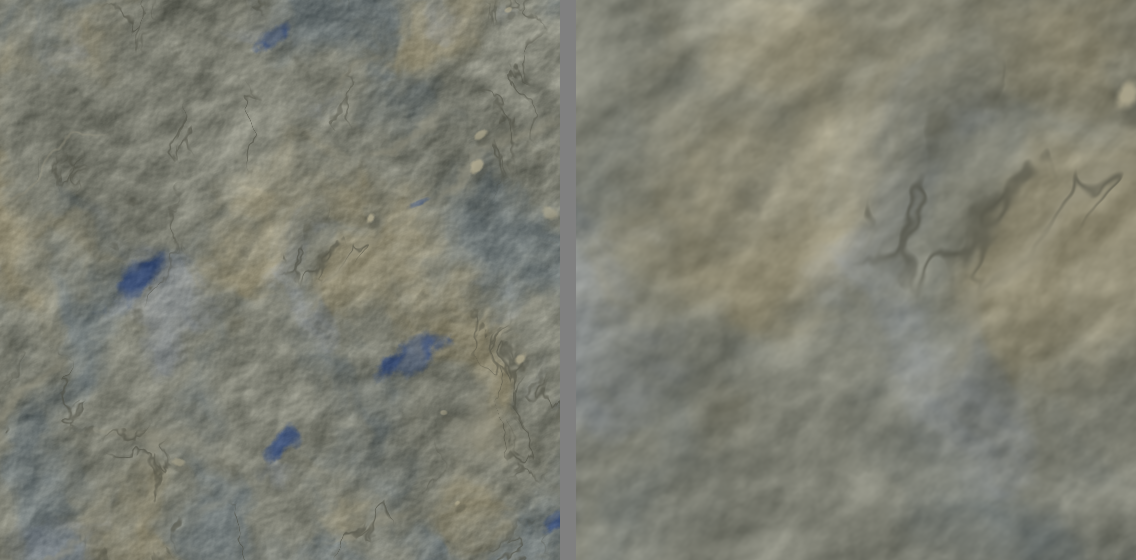
Left: the whole. Right: its middle third, enlarged.
Give the GLSL for this texture, as a Shadertoy shader.

```glsl
// Weathered grey-olive rock face with slate stains, ochre patches, cracks and blue mineral flecks.

const vec3 STONE      = vec3(0.485, 0.490, 0.445);
const vec3 SLATE      = vec3(0.410, 0.450, 0.465);
const vec3 OCHRE      = vec3(0.560, 0.530, 0.425);
const vec3 CRACK      = vec3(0.300, 0.300, 0.255);
const vec3 VEIN       = vec3(0.600, 0.585, 0.510);
const vec3 LAVENDER   = vec3(0.520, 0.550, 0.590);
const vec3 AZURITE    = vec3(0.240, 0.320, 0.480);
const vec3 CHIP       = vec3(0.720, 0.690, 0.580);
const float GRAIN_ANGLE   = 0.62;   // radians, rising to the right
const float BROAD_TONE    = 0.22;
const float MOTTLE        = 0.20;
const float STREAK_TONE   = 0.07;
const float RELIEF        = 0.42;
const float RELIEF_OFFSET = 0.006;
const int FLECK_COUNT = 6;
const int CHIP_COUNT  = 9;

vec2 hash2(vec2 p) {
    vec3 h = fract(p.xyx * vec3(0.1031, 0.1030, 0.0973));
    h += dot(h, h.yzx + 33.33);
    return fract((h.xx + h.yz) * h.zy);
}

mat2 rotation(float a) {
    float c = cos(a), s = sin(a);
    return mat2(c, -s, s, c);
}

float corner(vec2 cell, vec2 offset) {
    return dot(hash2(cell + 71.0) * 2.0 - 1.0, offset);
}

// Gradient noise, centred on zero
float noise(vec2 p) {
    vec2 i = floor(p), f = p - i;
    vec2 u = f * f * f * (f * (f * 6.0 - 15.0) + 10.0);
    vec2 x = vec2(1.0, 0.0), y = vec2(0.0, 1.0);
    return mix(mix(corner(i, f), corner(i + x, f - x), u.x),
               mix(corner(i + y, f - y), corner(i + 1.0, f - 1.0), u.x), u.y);
}

float fbm(vec2 p) {
    float sum = 0.0, amplitude = 0.55;
    mat2 turn = rotation(0.9);
    for (int i = 0; i < 5; i++) {
        sum += amplitude * noise(p);
        p = turn * p * 2.03 + 17.3;
        amplitude *= 0.5;
    }
    return sum;
}

// Lumpy surface height, slightly stretched along the grain
float height(vec2 p) {
    return fbm(rotation(GRAIN_ANGLE) * p * vec2(14.0, 21.0) + 5.0);
}

// Thin line along the zero contour of a field
float contour(float field, float width) {
    return 1.0 - smoothstep(0.0, width, abs(field));
}

// Ragged ellipse mask
float patchMask(vec2 offset, float angle, vec2 radius, float ragged) {
    float d = length(rotation(angle) * offset / radius);
    return 1.0 - smoothstep(0.5, 1.15, d + ragged);
}

void mainImage(out vec4 fragColor, in vec2 fragCoord) {
    vec2 p = fragCoord / iResolution.y;
    vec2 warp = vec2(fbm(p * 5.0 + 3.1), fbm(p * 5.0 + 41.7));
    vec2 w = p + 0.16 * warp;
    vec2 grain = rotation(GRAIN_ANGLE) * w;

    // Stained base
    float slate = smoothstep(-0.02, 0.24, fbm(w * vec2(3.6, 2.6) + 12.4));
    float ochre = smoothstep(0.02, 0.26, fbm(w * 3.2 + 63.8));
    vec3 color = mix(STONE, SLATE, 0.75 * slate);
    color = mix(color, OCHRE, 0.75 * ochre);
    float bloom = smoothstep(0.12, 0.32, fbm(w * 4.5 + 91.2));
    color = mix(color, LAVENDER, 0.5 * bloom);

    // Broad tone, mottling, directional streaks and raking light
    float tone = BROAD_TONE * fbm(w * 4.0 + 28.6) + MOTTLE * fbm(p * 17.0 + warp);
    tone += STREAK_TONE * noise(grain * vec2(6.0, 24.0) + 8.2);
    tone += 0.6 * STREAK_TONE * noise(w * vec2(19.0, 4.0) + 33.0);
    tone += RELIEF * (height(p) - height(p + RELIEF_OFFSET * vec2(-0.6, 0.8)));
    color += tone * vec3(1.0, 0.98, 0.93);

    // Pale veins along the grain, dark broken cracks
    float vein = contour(noise(grain * vec2(1.3, 3.6) + 2.7), 0.035);
    color = mix(color, VEIN, 0.4 * vein * smoothstep(-0.1, 0.2, noise(p * 5.0 + 52.0)));
    float crack = contour(fbm(w * vec2(6.5, 4.0) + 77.0), 0.022);
    crack *= smoothstep(0.0, 0.25, noise(p * 6.0 + 19.0));
    color = mix(color, CRACK, 0.55 * crack);
    float pits = smoothstep(0.2, 0.42, fbm(p * 13.0 + 36.5));
    color = mix(color, CRACK, 0.45 * pits);

    // Blue flecks lying along the grain
    float ragged = 1.6 * fbm(p * 22.0 + 14.0);
    for (int i = 0; i < FLECK_COUNT; i++) {
        float n = float(i);
        vec2 rnd = hash2(vec2(n, 4.0));
        vec2 center = fract(vec2(0.73, 0.36) + n * vec2(0.7549, 0.5698));
        vec2 radius = mix(0.022, 0.1, rnd.x * rnd.x) * vec2(1.0, mix(0.3, 0.5, rnd.y));
        float mask = patchMask(p - center, GRAIN_ANGLE + 0.5 * (rnd.y - 0.5), radius, ragged);
        float depth = 0.5 + 0.4 * smoothstep(-0.15, 0.2, noise(p * 25.0 + n));
        color = mix(color, AZURITE + 0.7 * tone, mask * depth);
    }

    // Small pale chips with a shaded underside
    for (int i = 0; i < CHIP_COUNT; i++) {
        float n = float(i);
        vec2 rnd = hash2(vec2(n, 23.0));
        vec2 offset = p - hash2(vec2(n, 57.0));
        vec2 radius = mix(0.008, 0.024, rnd.x) * vec2(1.0, 0.65);
        float angle = 2.0 * rnd.y - 0.6;
        float shade = patchMask(offset + vec2(-0.006, 0.01), angle, radius * 1.3, ragged);
        color = mix(color, CRACK, 0.3 * shade);
        color = mix(color, CHIP, mix(0.35, 0.85, rnd.y) * patchMask(offset, angle, radius, ragged));
    }

    fragColor = vec4(clamp(color, 0.0, 1.0), 1.0);
}
```
